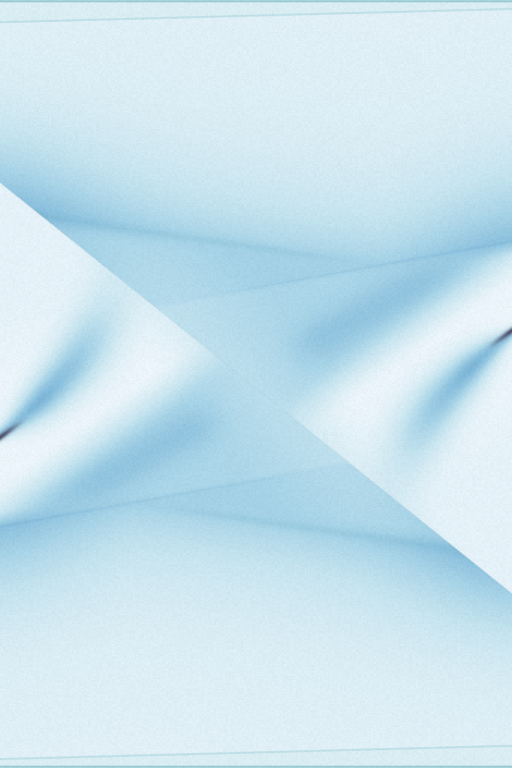
Write a Shadertoy shader that draws this background.

```glsl
const vec3 WHITE = vec3(0.95, 0.97, 0.99);
const vec3 MIST  = vec3(0.86, 0.93, 0.96);
const vec3 ICE   = vec3(0.77, 0.89, 0.935);
const vec3 SKY   = vec3(0.66, 0.83, 0.905);
const vec3 BLUE  = vec3(0.54, 0.75, 0.865);
const vec3 DEEP  = vec3(0.28, 0.51, 0.70);
const vec3 PLUM  = vec3(0.22, 0.15, 0.26);
const vec3 TEAL  = vec3(0.50, 0.74, 0.79);

float hash(vec2 p) {
    vec3 h = fract(vec3(p.xyx) * 0.1031);
    h += dot(h, h.yzx + 33.33);
    return fract((h.x + h.y) * h.z);
}

float bell(float x, float width) {
    float k = x / width;
    return exp(-k * k);
}

float stroke(float d, float halfWidth, float px) {
    return 1.0 - smoothstep(halfWidth, halfWidth + 1.5 * px, abs(d));
}

// Tone 0 is white; each whole step is one colour deeper
vec3 ramp(float tone) {
    vec3 c = mix(WHITE, MIST, clamp(tone, 0.0, 1.0));
    c = mix(c, ICE, clamp(tone - 1.0, 0.0, 1.0));
    c = mix(c, SKY, clamp(tone - 2.0, 0.0, 1.0));
    c = mix(c, BLUE, clamp(tone - 3.0, 0.0, 1.0));
    return mix(c, DEEP, clamp((tone - 4.0) * 0.5, 0.0, 1.0));
}

// Wide glow above the folds, deeper at both sides
float veilTone(vec2 p, float d) {
    float up = max(d, 0.0);
    float sides = 1.3 * bell(p.x + 0.5, 0.22) + 0.9 * bell(p.x - 0.5, 0.18);
    return 0.72 + 2.4 * exp(-up / 0.13) + sides * bell(up, 0.16);
}

// Satin folds: s runs along the streak, n across it
float satinTone(float s, float n) {
    float along = max(s, 0.0);
    float body = 0.3 + 2.6 * smoothstep(0.065, 0.165, n);
    body += 0.3 * smoothstep(-0.05, -0.2, n);
    float tone = mix(body, 2.2, smoothstep(0.31, 0.55, s));

    // Soft shaded lobe behind the bright ridge
    float lobeCentre = 0.17 + 0.11 * s;
    float lobeSpan = smoothstep(-0.1, 0.12, s) * (1.0 - smoothstep(0.3, 0.42, s));
    tone += 0.85 * bell(n - lobeCentre, 0.042) * lobeSpan;

    // Narrow streak that opens into a broad haze
    float across = n + 0.006 + 0.65 * along * along;
    float streak = 3.6 * exp(-along * 7.0) * bell(across, 0.010 + 0.15 * along);
    float hazeSpan = smoothstep(-0.02, 0.13, s) * (1.0 - smoothstep(0.18, 0.45, s));
    float haze = 2.5 * hazeSpan * bell(across, 0.028 + 0.12 * along);
    return tone + streak + haze;
}

// One half of the design, with the canvas centre at zero
vec3 halfDesign(vec2 p, float px) {
    float foldA = p.y - (0.326 - 0.144 * (p.x + 0.412));
    float foldB = p.y - (0.232 + 0.18 * (p.x - 0.242));
    float d = min(foldA, foldB);

    vec2 axis = vec2(-0.807, -0.590);
    vec2 fromTip = p - vec2(0.5, 0.107);
    float s = dot(fromTip, axis);
    float n = dot(fromTip, vec2(axis.y, -axis.x));

    // Layers of the folds
    float lower = satinTone(s, n);
    float wedge = smoothstep(-0.012, 0.004, foldB);
    lower += wedge * (0.25 + 0.8 * bell(p.x + 0.42, 0.18));
    float tone = mix(lower, veilTone(p, d), smoothstep(-0.035, 0.012, d));

    // Fine creases
    float creaseA = bell(foldA, 0.008) * (1.0 - smoothstep(0.0, 0.25, p.x));
    float creaseB = bell(foldB, 0.003) * smoothstep(-0.2, 0.1, p.x);
    tone += 0.15 * creaseA + 0.3 * creaseB;
    vec3 col = ramp(tone);
    col = mix(col, TEAL, 0.15 * creaseA);

    // Dark tip of the streak
    float tip = bell(n + 0.002, 0.005) * (1.0 - smoothstep(0.0, 0.07, s));
    col = mix(col, PLUM, 0.75 * tip);

    // Border strip and its two lines
    float border = p.y - (0.7195 + 0.026 * p.x);
    col = mix(col, vec3(0.85, 0.93, 0.95), smoothstep(-px, px, border));
    col = mix(col, TEAL, 0.32 * stroke(border, 0.0005, px));
    return mix(col, TEAL, 0.75 * stroke(p.y - 0.7475, 0.0005, px));
}

void mainImage(out vec4 fragColor, in vec2 fragCoord) {
    float px = 1.0 / iResolution.x;
    vec2 p = (fragCoord - 0.5 * iResolution.xy) * px;

    // Two halves, turned half a circle, meet on the diagonal
    float diagonal = (p.y + 0.008 + 0.803 * p.x) / 1.2825;
    float side = smoothstep(-px, px, diagonal);
    vec3 col = mix(halfDesign(-p, px), halfDesign(p, px), side);
    col -= 0.015 * stroke(diagonal, 0.0005, px);

    // Paper grain
    float grain = hash(floor(p * 342.0) + 400.0) - 0.5;
    col += 0.026 * grain;
    fragColor = vec4(clamp(col, 0.0, 1.0), 1.0);
}
```
